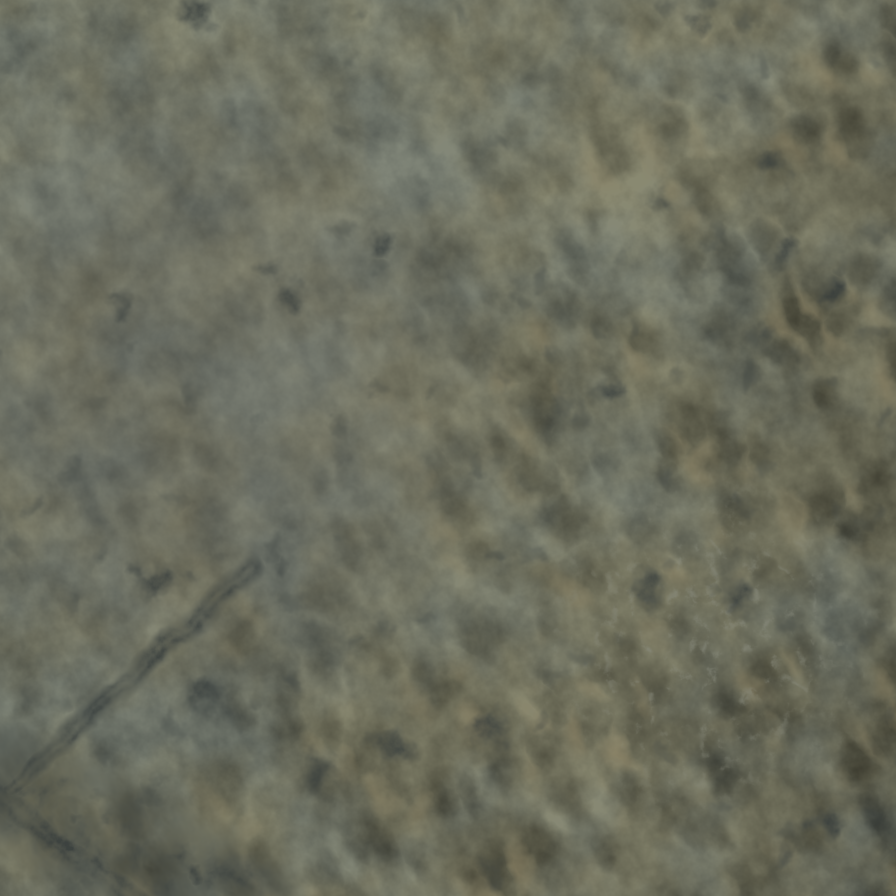
This texture is drawn by a three.js fragment shader. Its source:

```glsl
// Murky grey-green silt bed: soft mottling and slanted dimples with tan rims,
// strongest at lower right, plus dark blots and a forked furrow at lower left.
// Gradient-noise fbm makes the mottling; jittered cells make dimples and blots.
varying vec2 vUv;

const vec3 SILT_DARK  = vec3(0.235, 0.245, 0.215);
const vec3 SILT_LIGHT = vec3(0.525, 0.535, 0.460);
const vec3 RIM_TAN    = vec3(0.530, 0.480, 0.360);
const vec3 HAZE_GREY  = vec3(0.415, 0.415, 0.390);
const vec3 BLOT_SLATE = vec3(0.200, 0.225, 0.225);
const vec3 WISP_PALE  = vec3(0.540, 0.550, 0.500);
const vec3 WARM_TINT  = vec3(0.014, 0.002, -0.018);

vec2 hash2(vec2 cell) {
  vec3 h = fract(cell.xyx * vec3(0.1031, 0.1030, 0.0973));
  h += dot(h, h.yzx + 33.33);
  return fract((h.xx + h.yz) * h.zy);
}

vec2 cornerGradient(vec2 cell) {
  float angle = 6.2832 * hash2(cell).x;
  return vec2(cos(angle), sin(angle));
}

float gradientNoise(vec2 p) {
  vec2 i = floor(p), f = fract(p);
  vec2 w = f * f * f * (f * (f * 6.0 - 15.0) + 10.0);
  vec2 e = vec2(1.0, 0.0);
  float low  = mix(dot(cornerGradient(i), f),
                   dot(cornerGradient(i + e.xy), f - e.xy), w.x);
  float high = mix(dot(cornerGradient(i + e.yx), f - e.yx),
                   dot(cornerGradient(i + e.xx), f - e.xx), w.x);
  return mix(low, high, w.y);
}

float fbm(vec2 p) {
  float sum = 0.0, amplitude = 1.0;
  for (int octave = 0; octave < 4; octave++) {
    sum += amplitude * gradientNoise(p);
    p = mat2(0.8, 0.6, -0.6, 0.8) * p * 2.03 + 17.3;
    amplitude *= 0.5;
  }
  return sum;
}

vec2 warp(vec2 p, float scale, float amount) {
  return p + amount * vec2(fbm(p * scale + 3.7), fbm(p * scale + 41.2));
}

// Soft pits in jittered cells; only the given share of cells holds one.
float pits(vec2 p, float share, float radius) {
  vec2 cell = floor(p);
  float depth = 0.0;
  for (int y = -1; y <= 1; y++) {
    for (int x = -1; x <= 1; x++) {
      vec2 id = cell + vec2(x, y);
      vec2 center = id + 0.15 + 0.7 * hash2(id);
      vec2 trait = hash2(id + 71.0);
      float size = radius * (0.55 + 0.45 * trait.y);
      float pit = 1.0 - smoothstep(0.1 * size, size, length(p - center));
      depth = max(depth, pit * step(trait.x, share) * (0.5 + 0.5 * trait.y));
    }
  }
  return depth;
}

float segmentDistance(vec2 p, vec2 a, vec2 b) {
  vec2 along = b - a;
  float t = clamp(dot(p - a, along) / dot(along, along), 0.0, 1.0);
  return length(p - a - along * t);
}

// Dark groove with a slightly paler floor between its two edges.
float furrow(float d, float width) {
  float groove = 1.0 - smoothstep(0.2 * width, 1.7 * width, d);
  float bed = 1.0 - smoothstep(0.0, 0.6 * width, d);
  return groove - 0.3 * bed;
}

void main() {
  vec2 p = vUv;
  vec2 slant = mat2(0.91, -0.41, 0.41, 0.91) * p;
  float ripple = smoothstep(0.35, 1.15, p.x + 0.55 * (1.0 - p.y));

  // Broad cloudiness, slanted streaks, small mottles and fine grain.
  float grain = fbm(p * 52.0);
  float mottle = fbm(warp(p, 14.0, 0.015) * 25.0 + 60.0);
  float tone = 0.67 + 0.25 * fbm(p * 4.5 + 8.0) + 0.15 * grain + 0.14 * mottle;
  tone += 0.25 * fbm(slant * vec2(21.0, 12.0));
  tone -= 0.22 * smoothstep(0.6, 1.05, p.x) + 0.09 * smoothstep(0.5, 0.0, p.y);
  tone += 0.07 * smoothstep(0.5, 1.0, p.y);

  // Dimples deepen and gain lit tan rims toward the lower right.
  vec2 dimpleSpace = warp(slant, 16.0, 0.016) * vec2(20.0, 14.0);
  float dimple = pits(dimpleSpace, 0.8, 0.72);
  float litSide = pits(dimpleSpace + vec2(0.42, 0.12), 0.8, 0.72);
  float rim = max(litSide - dimple, 0.0) * ripple;
  tone += mix(0.17, 0.36, ripple) * (0.22 - dimple) + 0.20 * rim;
  vec3 color = mix(SILT_DARK, SILT_LIGHT, clamp(tone, 0.0, 1.0));
  float warmth = fbm(p * 8.0 + 23.0);
  color += WARM_TINT * clamp(warmth * 2.0 + ripple - 0.3, -1.0, 1.0);
  color = mix(color, RIM_TAN, 0.6 * rim * smoothstep(-0.3, 0.4, warmth));

  // Cool haze on the left and soft pale wisps at lower right.
  float haze = 1.0 - smoothstep(0.1, 0.45, length(p - vec2(0.22, 0.58)));
  color = mix(color, HAZE_GREY, 0.25 * haze);
  float wispArea = 1.0 - smoothstep(0.04, 0.24, length(p - vec2(0.79, 0.28)));
  float strand = 1.0 - abs(gradientNoise(warp(slant, 20.0, 0.012) * vec2(40.0, 22.0)));
  float wisp = smoothstep(0.8, 1.0, strand) * smoothstep(0.0, 0.5, grain);
  color = mix(color, WISP_PALE, 0.5 * wispArea * wisp);

  // Ragged blots, faint specks and the forked furrow share one slate stain.
  vec2 ragged = warp(p, 24.0, 0.020);
  float blot = 0.75 * pits(ragged * 10.0 + 5.0, 0.18, 0.30);
  float speck = 0.35 * pits(ragged * 22.0, 0.20, 0.45);
  vec2 bent = warp(p, 14.0, 0.010);
  float branch = furrow(segmentDistance(bent, vec2(0.01, 0.12), vec2(0.28, 0.365)), 0.010);
  float trunk = furrow(segmentDistance(bent, vec2(-0.03, 0.135), vec2(0.18, -0.03)), 0.015);
  float silty = 1.0 - smoothstep(0.01, 0.09, segmentDistance(bent, vec2(0.0, 0.12), vec2(0.26, 0.0)));
  float stain = max(max(blot, speck), 0.75 * max(branch, trunk) * (0.85 + 0.8 * mottle));
  stain = max(stain, silty * (0.35 + 0.5 * mottle));
  color = mix(color, BLOT_SLATE, clamp(stain * (0.9 + 0.6 * grain), 0.0, 0.85));

  gl_FragColor = vec4(color, 1.0);
}
```
